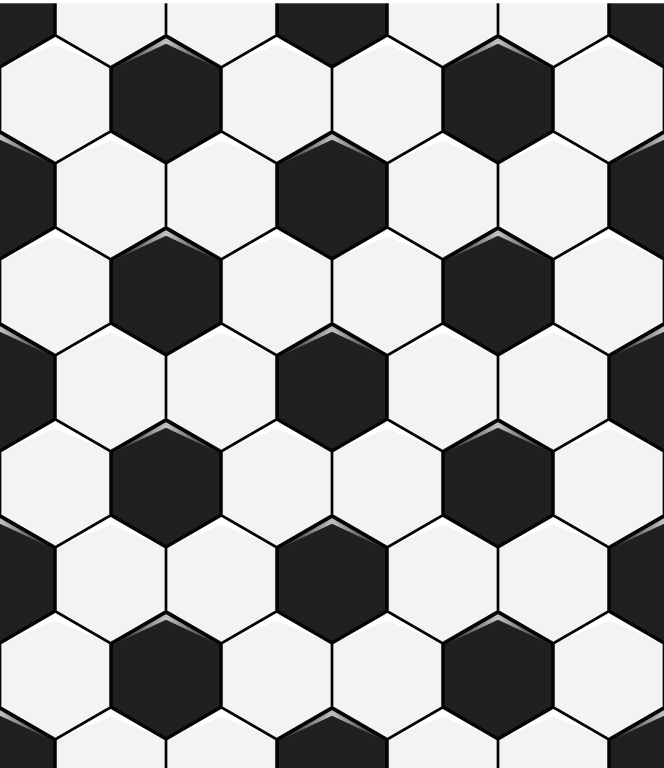
This pattern is drawn by a WebGL 1 fragment shader. Its source:

```glsl
precision highp float;
// Honeycomb of pale and dark hexagonal panels, every third one dark,
// with black seams. Two interleaved rectangular lattices give the nearest
// cell centre; a tapering chevron lights the upper edges of each panel.

uniform vec2 u_resolution;

// Lengths are in panel widths.
const float COLUMNS = 6.0;
const float ROWS = 8.0;
const vec2 LATTICE = vec2(1.0, 1.7320508);
const float PATTERN_DROP = 0.03;    // downward shift of the whole grid
const float SEAM = 0.0125;          // half width between pale panels
const float DARK_BORDER = 0.019;    // inner rim of dark panels
const float GLINT_GAP = 0.026;
const float GLINT_DEPTH = 0.050;
const float GLINT_REACH = 0.46;
const float SHINE_DEPTH = 0.085;
const float SHINE_REACH = 0.52;

const vec3 PALE = vec3(0.946, 0.953, 0.958);
const vec3 WHITE = vec3(1.0);
const vec3 DARK = vec3(0.135, 0.122, 0.126);
const vec3 BLACK = vec3(0.015);
const vec3 GLINT = vec3(0.76, 0.76, 0.77);

// Antialiased coverage of the region where d is negative.
float coverage(float d, float pixel) {
  return 1.0 - smoothstep(-0.6 * pixel, 0.6 * pixel, d);
}

// Distance inward from the edge of a pointy-top hexagon of width 1.
float hexInset(vec2 p) {
  vec2 q = abs(p);
  return 0.5 - max(q.x, dot(q, vec2(0.5, 0.8660254)));
}

// Centre of the hexagon holding p.
vec2 hexCentre(vec2 p) {
  vec2 evenRow = floor(p / LATTICE + 0.5) * LATTICE;
  vec2 oddRow = (floor(p / LATTICE) + 0.5) * LATTICE;
  vec2 a = p - evenRow;
  vec2 b = p - oddRow;
  return dot(a, a) < dot(b, b) ? evenRow : oddRow;
}

// Dark panels sit three apart, offset by half that on odd rows.
bool isDark(vec2 centre) {
  float row = floor(centre.y / (0.5 * LATTICE.y) + 0.5);
  float shifted = centre.x + 1.5 * mod(row, 2.0);
  return abs(mod(shifted + 1.5, 3.0) - 1.5) < 0.25;
}

vec3 panelColour(vec2 local, bool dark, float pixel) {
  float side = abs(local.x);
  float depth = (1.0 - side) * 0.57735 - local.y; // below the upper edges
  if (dark) {
    float taper = 1.0 - side / GLINT_REACH;
    float glint = coverage(GLINT_GAP - depth, pixel)
                * coverage(depth - GLINT_GAP - GLINT_DEPTH * taper, pixel);
    return mix(DARK, GLINT, glint * clamp(taper, 0.0, 1.0));
  }
  float shineEdge = SHINE_DEPTH * (1.0 - side / SHINE_REACH);
  return mix(PALE, WHITE, coverage(depth - shineEdge, pixel));
}

void main() {
  vec2 uv = gl_FragCoord.xy / u_resolution;
  float pixel = COLUMNS / u_resolution.x;
  vec2 p = (uv - 0.5) * vec2(COLUMNS, ROWS * 0.5 * LATTICE.y);
  p.y += PATTERN_DROP;

  // Panel face
  vec2 centre = hexCentre(p);
  vec2 local = p - centre;
  bool dark = isDark(centre);
  vec3 colour = panelColour(local, dark, pixel);

  // Seams
  float seam = dark ? DARK_BORDER : SEAM;
  colour = mix(colour, BLACK, coverage(hexInset(local) - seam, pixel));

  // Blank strip above the top row
  float top = ROWS * 0.25 * LATTICE.y;
  colour = mix(colour, WHITE, coverage(top - p.y, pixel));

  gl_FragColor = vec4(colour, 1.0);
}
```
